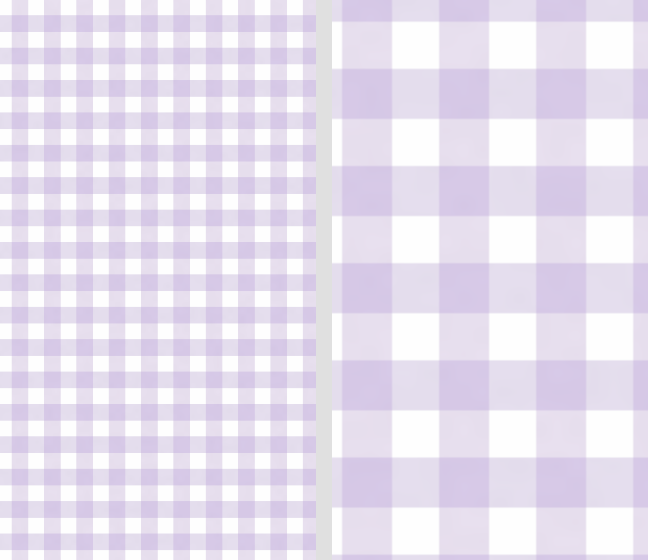
Left, the full canvas; right, a detail of the centre.
Reproduce this pattern procedurally as a Shadertoy shader.

```glsl
// Lengths are fractions of the canvas height
const vec2 PERIOD = vec2(0.05776, 0.05784);
const vec2 FIRST_CENTER = vec2(0.0357, 0.0324);
const float BAND_FRACTION = 0.515;
const float EDGE_SOFTNESS = 0.0016;
const float MOTTLE_SCALE = 90.0;
const float MOTTLE_AMOUNT = 0.010;

const vec3 WHITE = vec3(0.995, 0.998, 0.995);
const vec3 COLUMN_TINT = vec3(0.905, 0.873, 0.932);
const vec3 ROW_TINT = vec3(0.895, 0.868, 0.930);
const vec3 CROSSING = vec3(0.840, 0.786, 0.904);

float hash(vec2 p) {
    return fract(sin(dot(p, vec2(127.1, 311.7))) * 43758.5453);
}

float valueNoise(vec2 p) {
    vec2 cell = floor(p);
    vec2 f = fract(p);
    f = f * f * (3.0 - 2.0 * f);
    float low = mix(hash(cell), hash(cell + vec2(1.0, 0.0)), f.x);
    float high = mix(hash(cell + vec2(0.0, 1.0)), hash(cell + vec2(1.0)), f.x);
    return mix(low, high, f.y);
}

// Coverage of the columns in x and of the rows in y
vec2 bandCoverage(vec2 p) {
    vec2 fromCenter = abs(fract((p - FIRST_CENTER) / PERIOD + 0.5) - 0.5) * PERIOD;
    vec2 edgeDistance = fromCenter - 0.5 * BAND_FRACTION * PERIOD;
    float halfBlur = 0.5 * max(EDGE_SOFTNESS, 1.0 / iResolution.y);
    return 1.0 - smoothstep(-halfBlur, halfBlur, edgeDistance);
}

void mainImage(out vec4 fragColor, in vec2 fragCoord) {
    vec2 p = fragCoord / iResolution.y;
    vec2 band = bandCoverage(p);

    // Woven bands and their darker crossings
    vec3 color = mix(mix(WHITE, COLUMN_TINT, band.x),
                     mix(ROW_TINT, CROSSING, band.x), band.y);

    // Faint unevenness of the dye, leaving the white squares clean
    float mottle = valueNoise(p * MOTTLE_SCALE) - 0.5;
    color += mottle * MOTTLE_AMOUNT * max(band.x, band.y);

    fragColor = vec4(color, 1.0);
}
```
